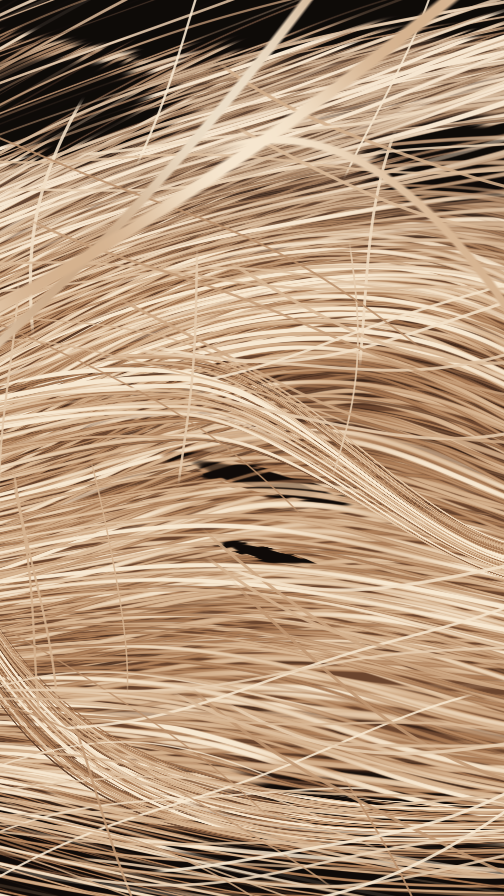
This texture is drawn by a WebGL 1 fragment shader. Its source:

```glsl
precision highp float;
// Tangled blond fibres: dense strands follow a bending flow over black gaps,
// with two pale locks, loose crossing hairs and thick soft strands on top.
// Every strand is a row of a warped coordinate or a parabola.
uniform vec2 u_resolution;

float hash(vec2 p) {
  p = fract(p * vec2(0.1031, 0.1137) + 0.17);
  p += dot(p, p.yx + 33.33);
  return fract((p.x + p.y) * p.x * 7.31);
}

// Fibre colour from deep brown (0) to cream (1)
vec3 fibreTone(float t) {
  vec3 c = mix(vec3(0.20, 0.12, 0.08), vec3(0.38, 0.25, 0.17), smoothstep(0.0, 0.2, t));
  c = mix(c, vec3(0.66, 0.47, 0.32), smoothstep(0.15, 0.42, t));
  c = mix(c, vec3(0.83, 0.69, 0.55), smoothstep(0.38, 0.65, t));
  return mix(c, vec3(0.97, 0.91, 0.82), smoothstep(0.62, 0.92, t));
}

float ellipse(vec2 p, vec2 center, vec2 radius) {
  return 1.0 - smoothstep(0.45, 1.15, length((p - center) / radius));
}

// How closely the fibres cover the black ground
float density(vec2 p) {
  float gap = smoothstep(1.63, 1.74, p.y + 0.03 * sin(p.x * 5.0));
  gap = max(gap, 0.85 * ellipse(p, vec2(0.08, 1.58), vec2(0.34, 0.15)));
  gap = max(gap, 0.85 * ellipse(p, vec2(0.95, 1.45), vec2(0.27, 0.11)));
  vec2 tilted = p + vec2(0.0, 0.25 * (p.x - 0.5));
  gap = max(gap, ellipse(tilted, vec2(0.52, 0.83), vec2(0.22, 0.032)));
  gap = max(gap, ellipse(tilted, vec2(0.53, 0.685), vec2(0.12, 0.018)));
  gap = max(gap, 0.87 * (1.0 - smoothstep(0.08, 0.30, p.y + 0.05 * sin(p.x * 7.0))));
  return 1.1 - gap;
}

// Height of the combed fibres along x, changing from bottom to top
float flow(vec2 p) {
  float x = p.x;
  float bend = mix(-0.25 * x + 0.10 * x * x, 0.05 * sin(3.0 * x), smoothstep(0.1, 0.6, p.y));
  bend = mix(bend, 0.22 * sin(2.4 * x), smoothstep(0.5, 1.15, p.y));
  bend = mix(bend, 0.48 * x - 0.13 * x * x, smoothstep(1.0, 1.7, p.y));
  return p.y - bend;
}

// Paints one layer of neighbouring strands, each with its own sway and tone
vec3 strands(vec3 ground, float x, float v, float gap, float seed, float fill, float tone) {
  float soft = 0.7 / u_resolution.x;
  for (int i = -1; i <= 1; i++) {
    float row = floor(v / gap) + float(i);
    float h = hash(vec2(row, seed));
    float k = hash(vec2(row + 71.0, seed + 5.0));
    float sway = 0.6 * sin(x * (2.0 + 6.0 * h) + 40.0 * k);
    float d = abs(v - (row + 0.5 + sway) * gap);
    float w = gap * (0.15 + 0.22 * k);
    float present = smoothstep(h - 0.08, h + 0.08, fill);
    float cover = present * (1.0 - smoothstep(w - soft, w + soft, d));
    float shade = tone + 0.5 * (k - 0.5) + 0.07 * sin(x * 9.0 + h * 30.0);
    shade -= 0.15 * min(d * d / (w * w), 1.0);
    ground = mix(ground, fibreTone(shade), cover);
  }
  return ground;
}

// Paints a pale lock between a top edge and its width below
vec3 lock(vec3 ground, vec2 p, float top, float width, float seed) {
  float u = (top - p.y) / width;
  float inside = smoothstep(-0.08, 0.12, u) * (1.0 - smoothstep(0.65, 1.15, u));
  for (int i = 0; i < 3; i++) {
    float n = float(i);
    float v = u * 0.19 + 0.018 * n * sin(p.x * 3.0 + n);
    ground = strands(ground, p.x, v, 0.0105 + 0.001 * n, seed + n * 9.0,
                     inside * 0.9 - 0.1, 0.5 + 0.17 * n - 0.1 * u);
  }
  return ground;
}

// Coverage of the parabola y = a.x + a.y t + a.z t^2
float hair(vec2 p, vec3 a, float w, float soft) {
  float d = abs(p.y - a.x - p.x * (a.y + a.z * p.x));
  d /= length(vec2(1.0, a.y + 2.0 * a.z * p.x));
  return 1.0 - smoothstep(w - soft, w + soft, d);
}

void main() {
  vec2 p = gl_FragCoord.xy / u_resolution.x;
  float x = p.x;
  float soft = 0.7 / u_resolution.x;
  float fill = density(p);
  float light = 0.05 * sin(p.y * 11.0 + x * 2.0) + 0.04 * sin(x * 5.0 - p.y * 17.0);
  light -= 0.13 * ellipse(p, vec2(0.9, 0.98), vec2(0.4, 0.16));

  // Combed body, darkest layers first
  vec3 color = mix(vec3(0.06, 0.04, 0.03), vec3(0.42, 0.27, 0.18), smoothstep(0.6, 1.1, fill));
  for (int i = 0; i < 6; i++) {
    float n = float(i);
    float v = flow(p) + 0.035 * sin(x * 2.5 + n * 2.1 + p.y * 1.5);
    color = strands(color, x, v, 0.0095 + 0.0012 * mod(n * 2.0, 3.0), n * 13.0 + 2.0,
                    fill * 0.8 - 0.02, 0.34 + 0.075 * n + light);
  }
  float gray = smoothstep(1.15, 1.5, p.y) * 0.3;
  color = mix(color, vec3(dot(color, vec3(0.4, 0.4, 0.2))) * vec3(1.04, 0.96, 0.88), gray);

  // Central S-shaped lock and lower sweeping lock
  float crest = 1.02 + 0.06 * sin(4.0 * x) - 0.27 * smoothstep(0.35, 1.05, x);
  color = lock(color, p, crest, mix(0.19, 0.08, smoothstep(0.3, 1.0, x)), 101.0);
  color = lock(color, p, 0.17 + 0.36 * exp(-4.0 * x), mix(0.16, 0.08, x), 167.0);

  // Loose hairs: mostly sideways, every fifth one steep
  for (int i = 0; i < 60; i++) {
    float n = float(i);
    float h = hash(vec2(n, 311.0));
    float k = hash(vec2(n, 353.0));
    float m = hash(vec2(n, 397.0));
    bool steep = mod(n, 5.0) < 0.5;
    float base = mod(n, 3.0) < 0.5 ? 0.35 * h : 1.78 * h;
    vec2 q = steep ? vec2(p.y - 1.78 * k, x - h) : vec2(x - m, p.y - base);
    q.y += 0.012 * sin(q.x * 8.0 + n);
    vec3 curve = vec3(0.0, 0.9 * (k - 0.5), 1.1 * (m - 0.5));
    float cover = hair(q, curve, 0.0014 + 0.0018 * m, soft);
    cover *= 1.0 - smoothstep(0.2, 0.24, abs(q.x) - (steep ? 0.0 : 0.3));
    color = mix(color, fibreTone(0.5 + 0.45 * k), cover * 0.9);
  }

  // Thick strands near the viewer, slightly out of focus
  vec3 pale = fibreTone(0.77 + 0.12 * sin(x * 7.0 + p.y * 3.0));
  color = mix(color, pale * 0.96, hair(p, vec3(1.10, 0.90, 0.35), 0.009, 0.004));
  color = mix(color, pale, hair(p, vec3(1.17, 0.55, 0.15), 0.012, 0.005));
  float arc = hair(p - vec2(0.55, 1.5), vec3(0.0, 0.0, -1.6), 0.008, 0.004);
  color = mix(color, pale, arc * smoothstep(0.38, 0.5, x));
  gl_FragColor = vec4(color, 1.0);
}
```
